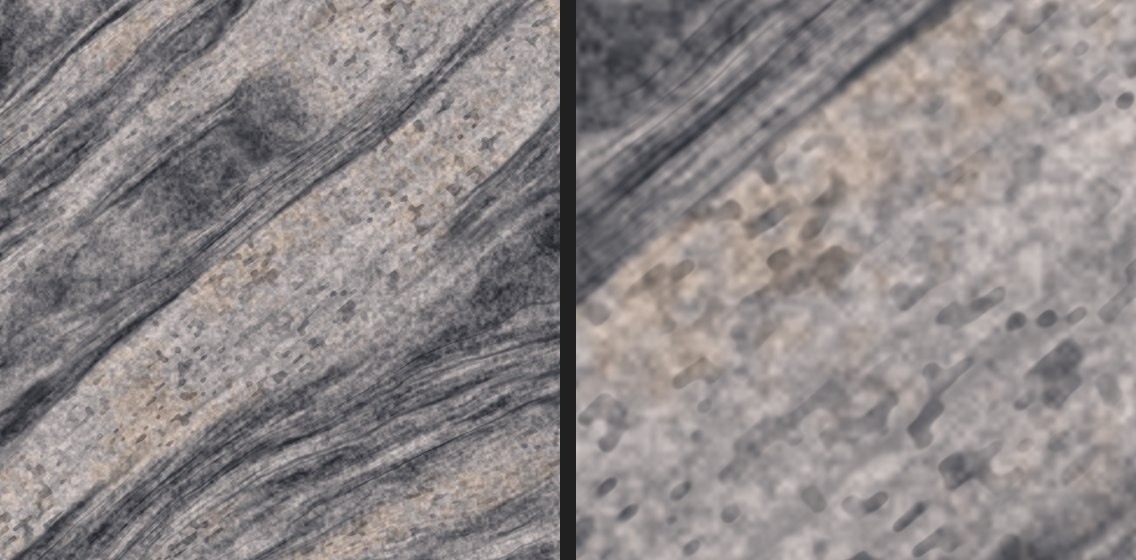
Left, the full canvas; right, a detail of the centre.
Give the GLSL for this texture, as a WebGL 2 fragment shader.

```glsl
#version 300 es
precision highp float;
// Polished gneiss: folded grey foliation, dark veins and pale speckled granite bands.

uniform vec2 u_resolution;
out vec4 fragColor;

float hash(vec2 p) {
    vec3 q = fract(p.xyx * 0.1031);
    q += dot(q, q.yzx + 33.33);
    return fract((q.x + q.y) * q.z);
}

float noise(vec2 p) {
    vec2 cell = floor(p);
    vec2 f = fract(p);
    f = f * f * (3.0 - 2.0 * f);
    float low = mix(hash(cell), hash(cell + vec2(1.0, 0.0)), f.x);
    float high = mix(hash(cell + vec2(0.0, 1.0)), hash(cell + vec2(1.0)), f.x);
    return mix(low, high, f.y);
}

float fbm(vec2 p) {
    float sum = 0.0;
    float weight = 0.533;
    for (int i = 0; i < 4; i++) {
        sum += weight * noise(p);
        p = p * 2.03 + vec2(17.3, 9.1);
        weight *= 0.5;
    }
    return sum;
}

// Thin line where the noise crosses its middle value.
float vein(vec2 p, float width) {
    return 1.0 - smoothstep(0.0, width, abs(noise(p) - 0.5));
}

void main() {
    vec2 p = gl_FragCoord.xy / min(u_resolution.x, u_resolution.y);
    vec2 d = p - 0.5;

    // Axes along and across the foliation, fanning out at the lower right.
    float along = dot(d, vec2(0.77, 0.64));
    float across = dot(d, vec2(-0.64, 0.77));
    across += 0.33 * along * (1.0 - smoothstep(-0.5, -0.08, across));

    // Hairpin folds, calm near the central band and below it.
    float folding = smoothstep(0.06, 0.22, abs(across)) * mix(0.5, 1.0, smoothstep(-0.1, 0.1, across));
    float layer = across + 0.17 * folding * (noise(vec2(along * 2.6 + 31.0, across * 7.0 + 12.0)) - 0.5);
    layer += 0.05 * (noise(vec2(along * 3.2 + 5.0, across * 4.0 + 40.0)) - 0.5);
    layer += 0.026 * (fbm(vec2(along * 9.0 + 3.0, across * 17.0 + 8.0)) - 0.5) * (0.4 + folding);

    // Pale bands: one wide central band and scattered narrow lenses.
    float ragged = 0.014 * (fbm(vec2(along * 14.0, across * 40.0) + 60.0) - 0.5);
    float edge = abs(layer) - 0.078 - 0.03 * (noise(vec2(along * 3.0 + 9.0, 2.0)) - 0.5) + ragged;
    float band = 1.0 - smoothstep(-0.008, 0.008, edge);
    float lens = smoothstep(0.52, 0.67, noise(vec2(along * 1.4 + 7.0, layer * 12.0 + 21.0)) + 4.0 * ragged);
    float pale = max(band, 0.88 * lens);

    // Foliation streaks and grain.
    float streaks = fbm(vec2(along * 6.0 + 11.0, layer * 48.0 + 70.0)) - 0.5;
    float fineStreaks = noise(vec2(along * 24.0 + 50.0, layer * 170.0 + 90.0)) - 0.5;
    float grain = 0.6 * noise(p * 130.0) + 0.4 * noise(p * 240.0 + 37.0) - 0.5;
    float tone = mix(0.475, 0.655, pale);
    tone += streaks * mix(0.55, 0.2, pale);
    tone += fineStreaks * mix(0.2, 0.06, pale);
    tone += grain * mix(0.3, 0.27, pale);

    // Dark mica veins, broken along their length, and seams at the band edges.
    float broken = smoothstep(0.35, 0.65, noise(vec2(along * 5.0 + 80.0, layer * 14.0 + 3.0)));
    float veins = vein(vec2(along * 2.4 + 15.0, layer * 24.0 + 44.0), 0.09) * broken;
    veins = max(veins, 0.65 * vein(vec2(along * 5.0 + 2.0, layer * 52.0 + 18.0), 0.12) * (1.0 - 0.6 * broken));
    float seam = exp(-pow((edge - 0.008) / 0.006, 2.0)) * smoothstep(0.3, 0.6, noise(vec2(along * 6.0, sign(layer) * 4.0 + 20.0)));
    tone -= 0.19 * max(veins * (1.0 - 0.9 * pale), seam) * (0.75 + grain);

    // Clustered mineral specks in the pale rock.
    float cluster = smoothstep(0.25, 0.75, noise(p * 13.0 + 55.0));
    float specks = smoothstep(0.6, 0.82, noise(vec2(along * 68.0, across * 100.0) + 200.0));
    tone -= 0.2 * specks * pale * (0.35 + 0.65 * cluster);
    tone = clamp(tone, 0.17, 0.79);

    // Cool shadows, faintly pink lights and tan feldspar patches.
    vec3 tint = mix(vec3(-0.01, -0.006, 0.016), vec3(0.022, -0.008, -0.012), smoothstep(0.25, 0.75, tone));
    float feldspar = pale * smoothstep(0.45, 0.8, 0.6 * noise(p * 8.0 + 14.0) + 0.4 * noise(p * 60.0 + 6.0));
    tint += feldspar * vec3(0.04, 0.005, -0.035);
    fragColor = vec4(tone + tint, 1.0);
}
```
